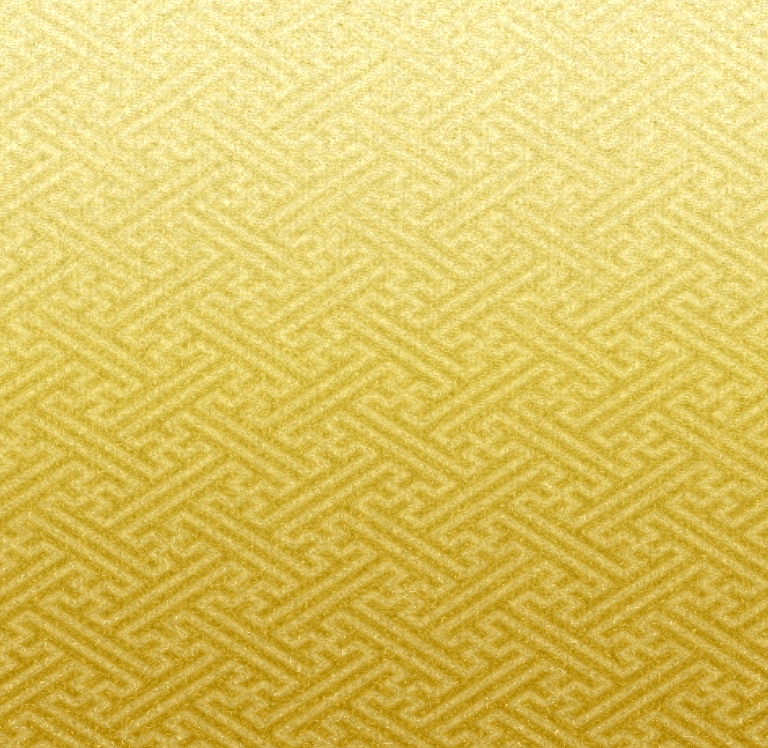
Write a Shadertoy shader that draws this pattern.

```glsl
// Gold paper with a slanted key-fret (sayagata) lattice under a vertical sheen.
// A square lattice of mirrored hooked crosses is squeezed into rhombi; one
// cell is built from four rotated arms, then roughened with speckled grain.

float hash(vec2 p) {
    return fract(sin(dot(p, vec2(127.1, 311.7))) * 43758.5453);
}

float valueNoise(vec2 p) {
    vec2 i = floor(p), f = fract(p);
    f = f * f * (3.0 - 2.0 * f);
    return mix(mix(hash(i), hash(i + vec2(1, 0)), f.x),
               mix(hash(i + vec2(0, 1)), hash(i + vec2(1, 1)), f.x), f.y);
}

float segment(vec2 p, vec2 a, vec2 b) {
    vec2 ab = b - a;
    return length(p - a - ab * clamp(dot(p - a, ab) / dot(ab, ab), 0.0, 1.0));
}

// Distance to the fret's centre lines, in units of the line spacing.
float fretDistance(vec2 q) {
    vec2 cell = floor(q / 5.0 + 0.5);
    vec2 r = q - 5.0 * cell;
    if (mod(cell.x + cell.y, 2.0) > 0.5) r.x = -r.x;   // alternate handedness
    float d = 9.0;
    for (int arm = 0; arm < 4; arm++) {
        d = min(d, segment(r, vec2(0, 0), vec2(1, 0)));
        d = min(d, segment(r, vec2(1, 0), vec2(1, 1)));
        d = min(d, segment(r, vec2(1, 1), vec2(2, 1)));
        d = min(d, segment(r, vec2(2, 1), vec2(2, -3)));  // half of a long bar
        r = vec2(-r.y, r.x);
    }
    return d;
}

// Three-stop vertical gradient.
vec3 sheen(vec3 low, vec3 middle, vec3 high, float y) {
    return y < 0.5 ? mix(low, middle, y * 2.0) : mix(middle, high, y * 2.0 - 1.0);
}

void mainImage(out vec4 fragColor, in vec2 fragCoord) {
    vec2 uv = fragCoord / iResolution.xy;
    vec2 p = fragCoord / iResolution.y;

    // Grain at two sizes, centred on zero
    float fine = valueNoise(p * 460.0) - 0.5;
    float coarse = valueNoise(p * 210.0 + 37.0) - 0.5;

    // Rhombic axes: 4.9 repeats across, 7.5 down
    vec2 s = (uv - vec2(0.526, 0.539)) * vec2(4.9, 7.5);
    vec2 q = 5.0 * vec2(s.x + s.y, s.x - s.y) + vec2(2.5, -2.5);

    // Ragged-edged lines
    float d = fretDistance(q) + 0.16 * fine + 0.20 * coarse;
    float soft = 0.05 + 35.0 / iResolution.y;
    float line = 1.0 - smoothstep(-soft, soft, d - 0.24);

    // Sheen, held pale at the top and deep at the bottom
    float y = mix(uv.y, smoothstep(0.0, 1.0, uv.y), 0.6);
    vec3 ground = sheen(vec3(0.725, 0.565, 0.07), vec3(0.84, 0.735, 0.27),
                        vec3(0.965, 0.91, 0.61), y);
    vec3 thread = sheen(vec3(0.805, 0.68, 0.29), vec3(0.905, 0.825, 0.43),
                        vec3(0.99, 0.95, 0.71), y);
    vec3 color = mix(ground, thread, line);

    // Speckle: pale glints low down, darker flecks higher up
    color += (0.17 * fine + 0.11 * coarse) * vec3(0.8, 0.9, 1.25);
    float fleck = valueNoise(p * 330.0 + 91.0);
    color += smoothstep(0.80, 0.97, fleck) * (1.0 - uv.y) * vec3(0.14, 0.17, 0.26);
    color -= smoothstep(0.80, 0.97, 1.0 - fleck) * uv.y * vec3(0.09, 0.11, 0.20);

    fragColor = vec4(clamp(color, 0.0, 1.0), 1.0);
}
```
